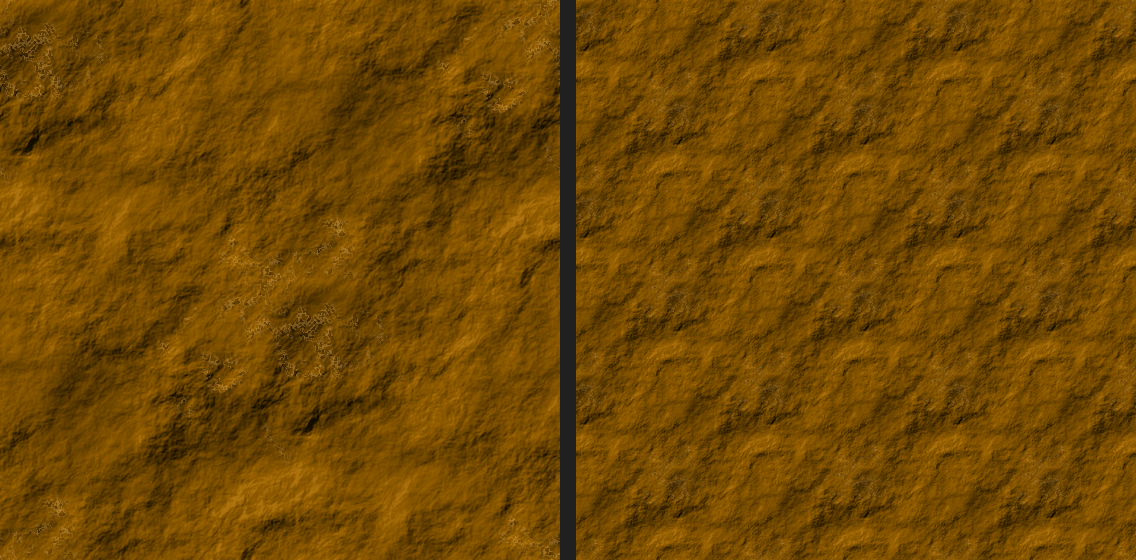
Left: one tile. Right: repeated 3 by 3.
A Shadertoy shader for this texture:

```glsl
// Ochre rock face: a wrapping fractal height field lit from the upper left,
// with thin glossy veins around a mound. Noise lives on diagonal axes
// (x+y, x-y), whose unit period makes the square canvas tile.

#define OCTAVES 7
#define SLOPE_GAIN 0.945
#define WARP 0.011
#define RELIEF 0.83
#define MOUND_HEIGHT 0.17
#define MOUND_RADIUS 0.2
#define LIGHT_STEP 0.0015
#define ROCK_TINT vec3(1.0, 0.637, 0.0)
#define GLOSS_COLOR vec3(0.66, 0.49, 0.22)

const vec2 LIGHT_AXIS = vec2(0.0, 1.0);
const vec2 MOUND_CENTER = vec2(0.95, 0.07);

// Integer hash of a wrapped lattice cell, giving a gradient in -1..1
vec2 cellGradient(vec2 cell, float period) {
    uvec2 q = uvec2(mod(cell, period)) + uint(period) * 37u;
    q = q * 1664525u + 1013904223u;
    q.x += q.y * 1664525u;
    q.y += q.x * 1664525u;
    q ^= q >> 16u;
    q.x += q.y * 1664525u;
    q.y += q.x * 1664525u;
    q ^= q >> 16u;
    return vec2(q & 65535u) / 32767.5 - 1.0;
}

// Gradient noise with a whole number of cells per unit
float noise(vec2 p, float period) {
    p *= period;
    vec2 cell = floor(p);
    vec2 f = p - cell;
    vec2 w = f * f * f * (f * (f * 6.0 - 15.0) + 10.0);
    vec2 e = vec2(1.0, 0.0);
    float a = dot(cellGradient(cell, period), f);
    float b = dot(cellGradient(cell + e.xy, period), f - e.xy);
    float c = dot(cellGradient(cell + e.yx, period), f - e.yx);
    float d = dot(cellGradient(cell + e.xx, period), f - e.xx);
    return mix(mix(a, b, w.x), mix(c, d, w.x), w.y);
}

// Wrapped distance to the mound
float moundDistance(vec2 p) {
    return length(fract(p - MOUND_CENTER + 0.5) - 0.5);
}

// Warped fractal terrain whose fine roughness varies from place to place
float rockHeight(vec2 p) {
    float d = moundDistance(p) / MOUND_RADIUS;
    float height = MOUND_HEIGHT * exp(-d * d);
    float roughness = clamp(1.0 + noise(p, 4.0), 0.65, 1.4);
    p += WARP * vec2(noise(p, 8.0), noise(p.yx + 0.37, 16.0));
    float frequency = 2.0;
    float slope = 1.0;
    for (int i = 0; i < OCTAVES; i++) {
        float detail = i < 3 ? 1.0 : roughness;
        height += detail * slope / frequency * noise(p, frequency);
        frequency *= 2.0;
        slope *= SLOPE_GAIN;
    }
    return height;
}

void mainImage(out vec4 fragColor, in vec2 fragCoord) {
    vec2 uv = fragCoord / iResolution.xy;
    vec2 p = vec2(uv.x + uv.y, uv.x - uv.y);

    // Directional light with compressed highlights and deep shadows
    float rise = rockHeight(p + LIGHT_AXIS * LIGHT_STEP) - rockHeight(p);
    float s = clamp(RELIEF * rise / LIGHT_STEP, -3.2, 3.2);
    float shade = 0.458 + 0.088 * s - 0.01 * s * s;

    // Broken clusters of winding veins, each with a dark edge
    float spread = moundDistance(p) + 0.4 * noise(p, 8.0) + 0.25 * noise(p, 16.0);
    float patchMask = smoothstep(0.22, 0.1, spread);
    patchMask *= smoothstep(-0.2, 0.15, noise(p, 32.0) + 0.4 * noise(p, 16.0));
    float vein = 0.7 * noise(p, 64.0) + 0.7 * noise(p + 0.21, 128.0);
    float gloss = patchMask * smoothstep(0.15, 0.02, abs(vein));
    float edge = patchMask * smoothstep(0.15, 0.02, abs(vein - 0.24));
    shade -= 0.1 * edge;

    // Rock colour, pale highlights and veins
    vec3 color = ROCK_TINT * max(shade, 0.04);
    color += vec3(0.05, 0.05, 0.06) * smoothstep(0.57, 0.65, shade);
    color = mix(color, GLOSS_COLOR * (0.55 + shade), 0.7 * gloss);
    fragColor = vec4(color, 1.0);
}
```
